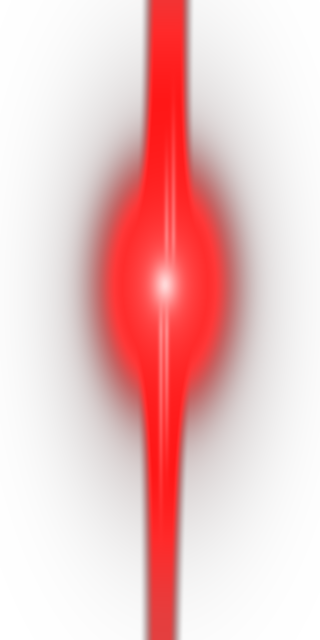
Reproduce this background procedurally as a Shadertoy shader.

```glsl
// A red energy flare on white: a soft vertical beam crosses a glowing oval core.
// Beam and halo opacities are merged into one density, which is coloured from
// grey haze to pure red; a pale core and thin streaks of light go on top.

const vec2 CORE = vec2(0.516, 1.11);   // canvas is 1 wide and 2 high
const float MAX_DENSITY = 0.92;

// Distance from the core with the vertical axis squeezed by "stretch".
float ovalDistance(vec2 p, float stretch) {
    return length(p / vec2(1.0, stretch));
}

// Bell falloff: power 2 is a Gaussian, higher powers have a flatter top.
float bell(float d, float radius, float power) {
    return exp(-pow(abs(d) / radius, power));
}

// Combine two opacities as stacked layers.
float stack(float a, float b) {
    return 1.0 - (1.0 - a) * (1.0 - b);
}

// Slightly leaning beam, wider at the top and fading toward its ends.
float beamDensity(vec2 p) {
    float axis = mix(0.505, 0.524, p.y * 0.5);
    float dy = p.y - CORE.y;
    float halfWidth = mix(0.070, 0.086, p.y * 0.5) + 0.018 * bell(dy, 0.45, 2.0);
    float fade = mix(MAX_DENSITY, 0.75, smoothstep(0.45, 1.1, abs(dy)));
    return fade * (1.0 - smoothstep(halfWidth - 0.047, halfWidth, abs(p.x - axis)));
}

// Wide grey haze around a denser red bulb.
float haloDensity(vec2 q) {
    float haze = 0.45 * bell(ovalDistance(q + vec2(0.0, 0.04), 2.1), 0.28, 2.0);
    float bulb = bell(ovalDistance(q, 1.85), 0.22, 4.0);
    return stack(haze, bulb);
}

// Thin vertical streak that starts near the core and dies out at "reach".
float streak(float dx, float along, float reach) {
    float fade = smoothstep(0.03, 0.16, along) * (1.0 - smoothstep(0.3 * reach, reach, along));
    return bell(dx, 0.0075, 2.0) * fade;
}

// Thin density reads as grey, thick density as saturated red.
vec3 densityColor(float a) {
    float red = 1.0 - a + a * a + 0.15 * smoothstep(0.6, 0.9, a);
    return vec3(min(red, 1.0), vec2(1.0 - a));
}

void mainImage(out vec4 fragColor, in vec2 fragCoord) {
    vec2 p = fragCoord / iResolution.xy * vec2(1.0, 2.0);
    vec2 q = p - CORE;

    // Body of the flare
    float density = min(stack(beamDensity(p), haloDensity(q)), MAX_DENSITY);
    vec3 color = densityColor(density);

    // Pale core
    float d = ovalDistance(q, 1.75);
    float light = 0.55 * exp(-d / 0.085) + 0.38 * bell(d, 0.04, 2.0);

    // A pair of streaks above and a pair below
    for (int i = 0; i < 2; i++) {
        float k = float(i);
        light += 0.28 * streak(q.x - mix(0.005, 0.026, k), q.y, mix(0.53, 0.70, k));
        light += 0.34 * streak(q.x - mix(-0.013, 0.005, k), -q.y, mix(0.86, 0.70, k));
    }

    color = mix(color, vec3(1.0), clamp(light, 0.0, 0.9) * density);
    fragColor = vec4(color, 1.0);
}
```
